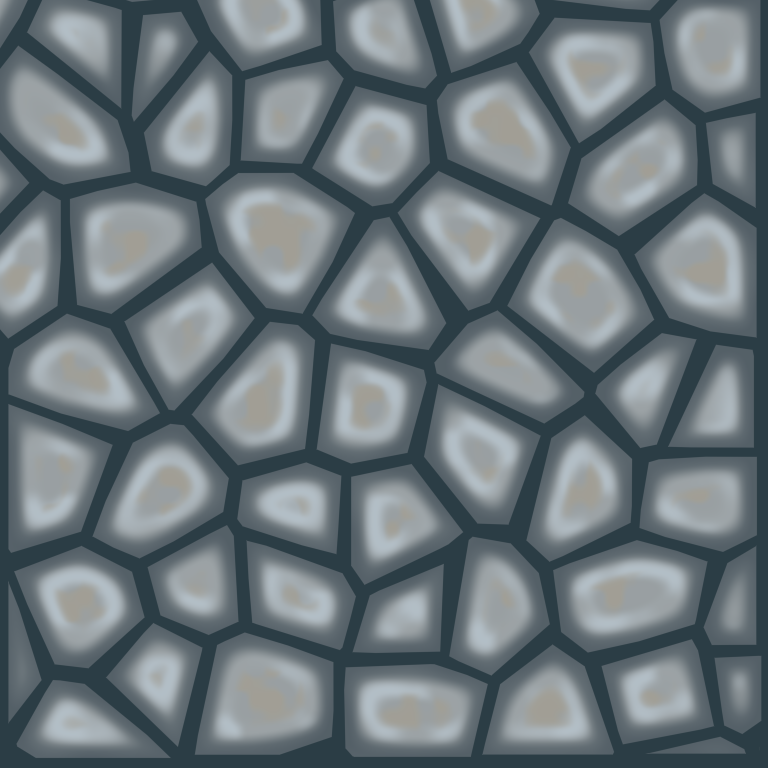
This texture is drawn by a Shadertoy shader. Its source:

```glsl
// Irregular flagstones set in dark slate mortar. Jittered Voronoi cells get
// straight, slightly tilted cuts; a softened distance to those cuts shades each
// stone from a dim rim through a pale cool ring to a faintly warm core.

const float GRID = 6.8;            // stones across the canvas
const float JITTER = 0.88;         // irregularity of stone centres
const float TILT = 0.20;           // range of cut angles, tapers the joints
const float ROUNDING = 110.0;      // higher keeps inner contours sharper

const vec3 MORTAR    = vec3(0.17, 0.24, 0.27);
const vec3 RIM_DARK  = vec3(0.33, 0.375, 0.405);
const vec3 RIM_LIGHT = vec3(0.43, 0.47, 0.49);
const vec3 FACE      = vec3(0.60, 0.625, 0.635);
const vec3 COOL_RING = vec3(0.70, 0.745, 0.775);
const vec3 WARM_CORE = vec3(0.64, 0.62, 0.57);

float hash(vec2 p) {
    vec3 q = fract(vec3(p.xyx) * 0.1031);
    q += dot(q, q.yzx + 33.33);
    return fract((q.x + q.y) * q.z);
}

vec2 hash2(vec2 p) {
    return vec2(hash(p + 17.3), hash(p + 71.9));
}

float noise(vec2 p) {
    vec2 i = floor(p), f = fract(p);
    f = f * f * (3.0 - 2.0 * f);
    vec2 e = vec2(0.0, 1.0);
    return mix(mix(hash(i), hash(i + e.yx), f.x),
               mix(hash(i + e.xy), hash(i + e.yy), f.x), f.y);
}

// Stone centre of a grid cell, in canvas units
vec2 stoneCentre(vec2 cell) {
    return (cell + 0.5 + JITTER * (hash2(cell) - 0.5)) / GRID;
}

vec2 nearestCell(vec2 p) {
    vec2 base = floor(p * GRID), best = base;
    float bestDist = 1e3;
    for (int y = -2; y <= 2; y++)
    for (int x = -2; x <= 2; x++) {
        vec2 cell = base + vec2(x, y);
        float dist = length(stoneCentre(cell) - p);
        if (dist < bestDist) { bestDist = dist; best = cell; }
    }
    return best;
}

// Distance to the cut facing one neighbour, positive inside the stone
float cutDistance(vec2 p, vec2 cell, vec2 neighbour) {
    vec2 a = stoneCentre(cell), b = stoneCentre(neighbour);
    vec2 middle = 0.5 * (a + b), normal = normalize(b - a);
    vec2 seed = cell * 3.7 + neighbour * 9.1;
    float angle = TILT * (hash(seed) - 0.5);
    vec2 tilted = normal + angle * vec2(-normal.y, normal.x);
    float inset = mix(0.006, 0.011, hash(seed + 5.0));
    return min(dot(middle - p, tilted) - inset,
               dot(middle - p, normal) - 0.006);
}

// x: exact distance to the stone outline, y: rounded distance
vec2 stoneDistance(vec2 p, float aspect) {
    vec2 cell = nearestCell(p);
    float border = min(aspect - p.x, p.y) - mix(0.008, 0.02, hash(cell + 3.0));
    if (stoneCentre(cell).y < 0.53) border = min(border, p.x - 0.011);
    float outline = border;
    float softSum = exp(-ROUNDING * border);
    for (int y = -2; y <= 2; y++)
    for (int x = -2; x <= 2; x++) {
        if (x == 0 && y == 0) continue;
        float d = cutDistance(p, cell, cell + vec2(x, y));
        outline = min(outline, d);
        softSum += exp(-ROUNDING * d);
    }
    return vec2(outline, -log(softSum) / ROUNDING);
}

vec3 stoneColour(vec2 p, float depth) {
    float cloud = noise(p * 17.0 + 4.0);
    float patches = noise(p * 24.0 + 31.0);
    float grain = noise(p * 45.0 + 12.0);

    // Dim rim, rising to the grey face
    float rimLight = 0.65 * smoothstep(-0.004, 0.018, depth) + 0.5 * (cloud - 0.4);
    vec3 colour = mix(RIM_DARK, RIM_LIGHT, clamp(rimLight, 0.0, 1.0));
    colour = mix(colour, FACE, smoothstep(0.007, 0.027, depth));

    // Patchy cool ring around the face
    float ring = smoothstep(0.013, 0.029, depth) * (1.0 - smoothstep(0.031, 0.046, depth));
    colour = mix(colour, COOL_RING, ring * mix(0.1, 1.0, smoothstep(0.2, 0.75, patches)));

    // Warm stain in the core
    float core = smoothstep(0.029, 0.044, depth) * smoothstep(0.35, 0.75, grain);
    return mix(colour, WARM_CORE, 0.75 * core);
}

void mainImage(out vec4 fragColor, in vec2 fragCoord) {
    vec2 p = fragCoord / iResolution.y;
    float pixel = 1.0 / iResolution.y;
    vec2 dist = stoneDistance(p, iResolution.x / iResolution.y);
    float coverage = smoothstep(-0.7 * pixel, 0.7 * pixel, dist.x);
    fragColor = vec4(mix(MORTAR, stoneColour(p, dist.y), coverage), 1.0);
}
```
